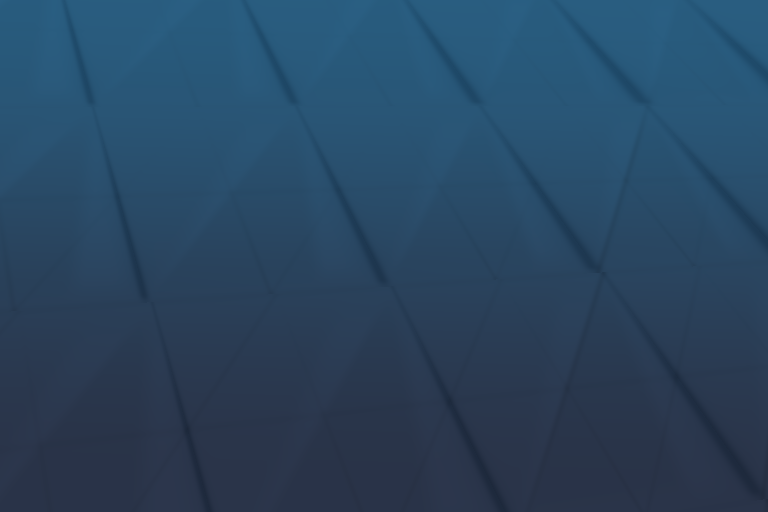
A Shadertoy shader for this background:

```glsl
// Soft dark stroke profile around a signed distance
float stroke(float d, float width) {
    return exp(-d * d / (width * width));
}

// Signed offset to the nearest integer
float toInteger(float x) {
    return x - floor(x + 0.5);
}

// Slope of the k-th seam leaving the vanishing point
float seamSlope(float k) {
    return 0.274 + 0.237 * k / (1.0 + 0.0535 * k);
}

void mainImage(out vec4 fragColor, in vec2 fragCoord) {
    vec2 uv = fragCoord / iResolution.xy;
    vec2 p = vec2(uv.x * 1.5, 1.0 - uv.y);

    // Perspective rows, tilted toward a distant point on the right
    float z = (p.y - 0.195) / (1.0 - 0.159 * p.x) - 0.014;
    float v = z / (0.1662 + 0.0853 * z);
    float tier = floor(v * 0.5);

    // Perspective seams; lower tiers slide slightly right
    vec2 ray = p - vec2(-0.303 + 0.011 * max(tier, 0.0), -1.5625);
    float slope = ray.x / ray.y - 0.274;
    float u = slope / (0.237 - 0.0535 * slope);
    float panelWidth = 0.2 * ray.y;
    vec2 cell = vec2(fract(u), v - 2.0 * tier);
    float fall = cell.y * 0.5;

    // Vertical dusk gradient
    float dusk = smoothstep(-0.05, 0.95, p.y + 0.03 * (0.75 - p.x));
    vec3 color = mix(vec3(0.16, 0.365, 0.502), vec3(0.165, 0.205, 0.287), dusk);

    // Folded facets: a fin beside the right seam and a wedge under the diagonal
    float diagonal = 1.0 - fall;
    float rowFade = smoothstep(0.0, 0.5, cell.y) * smoothstep(2.0, 1.7, cell.y);
    float fin = smoothstep(-0.05, 0.05, cell.x - 1.0 + 0.145 * cell.y);
    float wedge = smoothstep(-0.05, 0.07, cell.x - 0.78 * diagonal)
                * (1.0 - smoothstep(-0.035, 0.03, cell.x - diagonal));
    float shade = smoothstep(-0.03, 0.03, cell.x - diagonal) * (1.0 - fin);
    float lower = smoothstep(0.05, 0.55, p.y);
    float light = 1.0 + rowFade * mix(0.6, 1.0, lower)
                * (0.035 * fin + 0.035 * wedge - 0.02 * shade);

    // Fine creases: rows, half seams and diagonals
    float row = stroke(toInteger(v) * 0.2, 0.006);
    float halfSeam = stroke((cell.x - 0.5) * panelWidth, 0.005);
    float crease = toInteger(u + v * 0.5) * panelWidth * 0.85;
    float halfCrease = toInteger(u + v * 0.5 + 0.5) * panelWidth * 0.85;
    float rightSide = smoothstep(0.9, 1.15, p.x);
    light -= 0.022 * row * mix(0.3, 1.0, lower);
    light -= 0.05 * halfSeam * fall * mix(0.4, 1.0, lower);
    light -= 0.085 * stroke(crease, 0.006) * rightSide * smoothstep(0.15, 0.3, p.y);
    light -= 0.035 * stroke(halfCrease, 0.005) * smoothstep(0.2, 0.75, p.y);

    // Deep seams widen toward the lower end of every panel
    float s = seamSlope(floor(u + 0.5));
    float d = (ray.x - s * ray.y) / sqrt(1.0 + s * s);
    float width = mix(0.0045, 0.0115, fall) * mix(0.7, 1.25, uv.x);
    float depth = mix(0.07, 0.2, smoothstep(0.0, 0.6, fall));
    depth *= mix(1.0, 0.3, smoothstep(1.93, 2.0, cell.y)) * mix(0.85, 1.0, lower);
    float shadow = depth * stroke(d + 0.2 * width, width);
    shadow += 0.05 * stroke(d + width, width * 3.0) * fall * rowFade;

    // Shadows keep a blue cast
    fragColor = vec4(color * (light - shadow * vec3(1.35, 1.0, 0.85)), 1.0);
}
```
